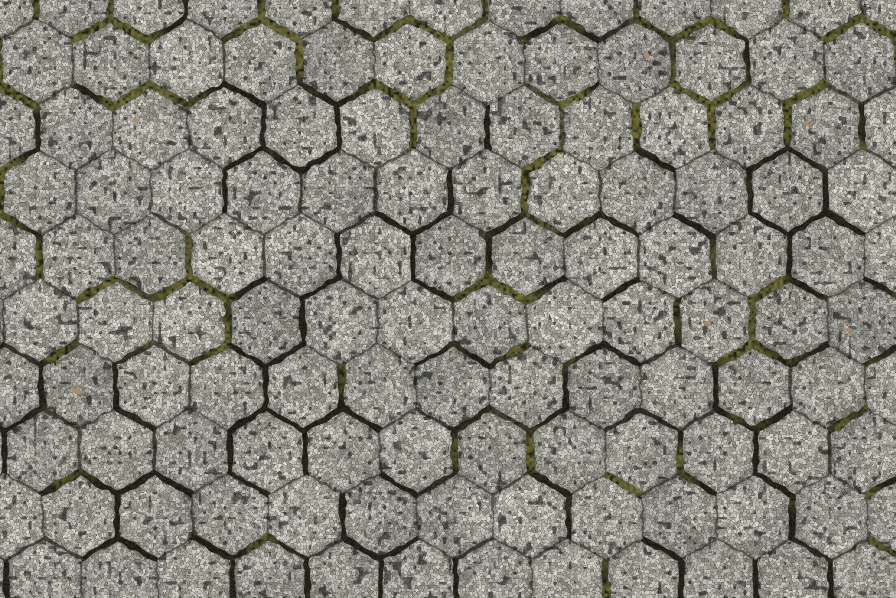
A Shadertoy shader for this texture:

```glsl
// Weathered hexagonal concrete paving: a slightly skewed, jittered hex lattice
// whose joints vary from hairline grooves to open dark gaps with moss.
// Stone faces are cellular aggregate grains with blotches and per-stone tone.
#define HEXES_ACROSS 11.95
#define LATTICE_ORIGIN vec2(0.59, 0.22)
#define SKEW 0.0146
#define JITTER 0.035
#define JOINT_HALF_WIDTH 0.036
#define GROOVE_HALF_WIDTH 0.012
#define OPEN_JOINT_SHARE 0.62
#define GRAINS_PER_HEX 23.0
#define MOSS_LEVEL 0.57

const vec3 GRAIN_DARK  = vec3(0.47, 0.47, 0.43);
const vec3 GRAIN_LIGHT = vec3(0.86, 0.85, 0.82);
const vec3 JOINT_DARK  = vec3(0.11, 0.11, 0.08);
const vec3 MOSS_DARK   = vec3(0.20, 0.20, 0.08);
const vec3 MOSS_LIGHT  = vec3(0.46, 0.45, 0.23);
const vec3 DEBRIS      = vec3(0.68, 0.54, 0.40);

float hash(vec2 p) {
    vec3 v = fract(vec3(p.xyx) * vec3(0.1031, 0.1030, 0.0973));
    v += dot(v, v.yzx + 33.33);
    return fract((v.x + v.y) * v.z);
}

vec2 hash2(vec2 p) { return vec2(hash(p + 17.3), hash(p + 71.9)); }

float noise(vec2 p) {
    vec2 i = floor(p), f = fract(p);
    f = f * f * (3.0 - 2.0 * f);
    return mix(mix(hash(i), hash(i + vec2(1, 0)), f.x),
               mix(hash(i + vec2(0, 1)), hash(i + vec2(1, 1)), f.x), f.y);
}

float fbm(vec2 p) {
    return 0.55 * noise(p) + 0.3 * noise(p * 2.1 + 9.0) + 0.15 * noise(p * 4.3 + 23.0);
}

// Centre of the stone with the given axial lattice index
vec2 stoneCentre(vec2 id) {
    return vec2(id.x + 0.5 * id.y, 0.866 * id.y) + JITTER * (hash2(id) - 0.5);
}

// Cellular grains: x = random tone, y = closeness to the gap between grains
vec2 aggregate(vec2 p) {
    vec2 cell = floor(p), nearestCell = cell;
    float first = 9.0, second = 9.0;
    for (int y = -1; y <= 1; y++)
    for (int x = -1; x <= 1; x++) {
        vec2 c = cell + vec2(x, y);
        float d = length(c + hash2(c) - p);
        if (d < first) { second = first; first = d; nearestCell = c; }
        else second = min(second, d);
    }
    return vec2(hash(nearestCell + 5.7), 1.0 - smoothstep(0.0, 0.28, second - first));
}

void mainImage(out vec4 fragColor, in vec2 fragCoord) {
    vec2 q = fragCoord / iResolution.x * HEXES_ACROSS;
    float height = fragCoord.y / iResolution.y;
    float pixel = HEXES_ACROSS / iResolution.x;

    // Lattice space, with ragged outlines
    vec2 p = q - LATTICE_ORIGIN + vec2(SKEW * q.y, 0.0);
    p += 0.035 * (vec2(noise(q * 11.0), noise(q * 11.0 + 40.0)) - 0.5);

    // Nearest stone
    vec2 guess = round(vec2(p.x - p.y * 0.57735, p.y / 0.866));
    vec2 id = guess;
    float best = 9.0;
    for (int j = -1; j <= 1; j++)
    for (int i = -1; i <= 1; i++) {
        vec2 candidate = guess + vec2(i, j);
        float d = length(p - stoneCentre(candidate));
        if (d < best) { best = d; id = candidate; }
    }
    vec2 centre = stoneCentre(id);

    // Joints to the neighbours; each shared edge has its own width and depth
    float mossPatch = smoothstep(MOSS_LEVEL - 0.12, MOSS_LEVEL + 0.1,
                                 fbm(q * 1.1 + 3.0) + 0.22 * (height - 0.5));
    float joint = 0.0, openness = 0.0, rim = 0.0;
    for (int j = -1; j <= 1; j++)
    for (int i = -1; i <= 1; i++) {
        if (i == 0 && j == 0) continue;
        vec2 other = id + vec2(i, j), otherCentre = stoneCentre(other);
        float d = dot(0.5 * (centre + otherCentre) - p, normalize(otherCentre - centre));
        float wear = hash(id + other + 211.0);
        float open = smoothstep(0.85, 1.15, wear + OPEN_JOINT_SHARE);
        float width = mix(GROOVE_HALF_WIDTH, JOINT_HALF_WIDTH, open)
                    * (0.65 + 0.7 * noise(q * 7.0)) + 0.016 * mossPatch * open;
        float cover = 1.0 - smoothstep(width - pixel * 0.7, width + pixel * 0.7, d);
        joint = max(joint, cover * mix(0.5, 0.96, open));
        openness = max(openness, cover * open);
        rim = max(rim, 1.0 - smoothstep(width, width + 0.07, d));
    }

    // Stone face: grains, pits, blotches and tone per stone
    vec2 grain = aggregate(q * GRAINS_PER_HEX);
    float fine = noise(q * GRAINS_PER_HEX * 2.2);
    vec3 col = mix(GRAIN_DARK, GRAIN_LIGHT, 0.75 * grain.x + 0.25 * fine);
    col *= 1.0 - 0.36 * grain.y * (0.4 + 0.6 * fine);
    col *= 1.0 - 0.5 * smoothstep(0.72, 0.9, noise(q * 15.0 + 60.0));
    col *= 0.95 + 0.1 * hash(id + 31.0) + 0.22 * (fbm(q * 1.7 + 50.0) - 0.5);
    col *= 1.0 - 0.14 * rim;

    // Rare dry flecks lying on the stones
    vec2 fleck = p - centre - 0.5 * (hash2(id + 90.0) - 0.5);
    float fleckShape = length(fleck * vec2(1.0, 1.5)) - 0.07 * noise(q * 16.0);
    col = mix(col, DEBRIS, step(0.96, hash(id + 133.0)) * (1.0 - smoothstep(0.0, 2.0 * pixel, fleckShape)));

    // Dark soil and moss inside the joints
    float tuft = noise(q * 26.0 + 12.0);
    vec3 moss = mix(MOSS_DARK, MOSS_LIGHT, tuft);
    vec3 soil = JOINT_DARK * (0.6 + 0.9 * fine);
    float mossCover = mossPatch * openness * smoothstep(0.2, 0.5, tuft + 0.15);
    col = mix(col, mix(soil, moss, mossCover), joint);

    fragColor = vec4(clamp(col, 0.0, 1.0), 1.0);
}
```
